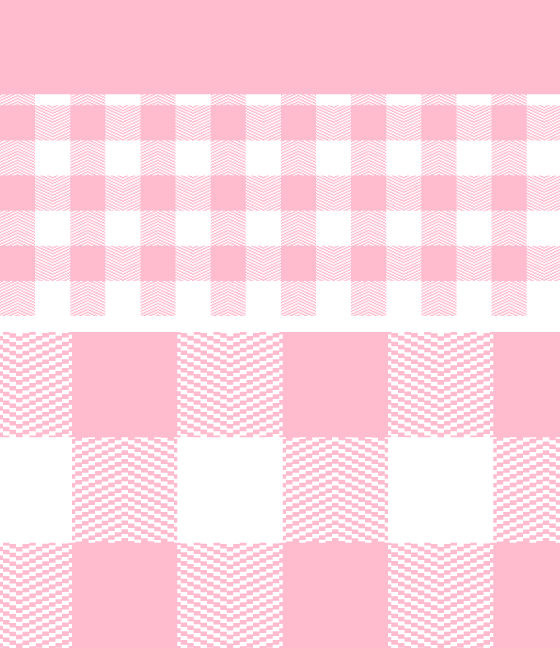
Top: the whole. Bottom: its middle third, enlarged.
A WebGL 2 fragment shader for this pattern:

```glsl
#version 300 es
precision highp float;

uniform vec2 u_resolution;
out vec4 fragColor;

#define CHECKS_DOWN 9.0     // checks per canvas height
#define CLOTH_TOP 6.3125    // height of the cloth, in checks
#define THREADS 12.0        // dashes up one check
#define STEPS 16.0          // dash columns across one check
#define STEP_RISE 0.34      // shift per dash column, in dash periods
#define PINK_SHARE 0.52     // pink part of each dash period
#define SAMPLES 4           // subsamples per pixel side

const vec3 PINK = vec3(1.0, 0.737, 0.812);
const vec3 WHITE = vec3(1.0);

// Stepped chevrons, mirrored about the middle of the check
float herringbone(vec2 p, float direction) {
    float column = floor(abs(fract(p.x) - 0.5) * STEPS + 0.5);
    float phase = fract(p.y * THREADS + direction * column * STEP_RISE);
    return 1.0 - step(PINK_SHARE, phase);
}

// Amount of pink at a point measured in checks
float pinkAmount(vec2 p) {
    if (p.y > CLOTH_TOP) return 1.0;
    vec2 parity = mod(floor(p), 2.0);
    bool pinkColumn = parity.x < 0.5;
    bool pinkRow = parity.y > 0.5;
    if (pinkColumn == pinkRow) return pinkColumn ? 1.0 : 0.0;
    // Pink columns point up, white columns point down
    return herringbone(p, pinkColumn ? 1.0 : -1.0);
}

void main() {
    // Average a grid of points inside the pixel for smooth edges
    float pink = 0.0;
    for (int j = 0; j < SAMPLES; j++) {
        for (int i = 0; i < SAMPLES; i++) {
            vec2 offset = (vec2(i, j) + 0.5) / float(SAMPLES) - 0.5;
            vec2 p = (gl_FragCoord.xy + offset) / u_resolution.y * CHECKS_DOWN;
            pink += pinkAmount(p);
        }
    }
    pink /= float(SAMPLES * SAMPLES);
    fragColor = vec4(mix(WHITE, PINK, pink), 1.0);
}
```
